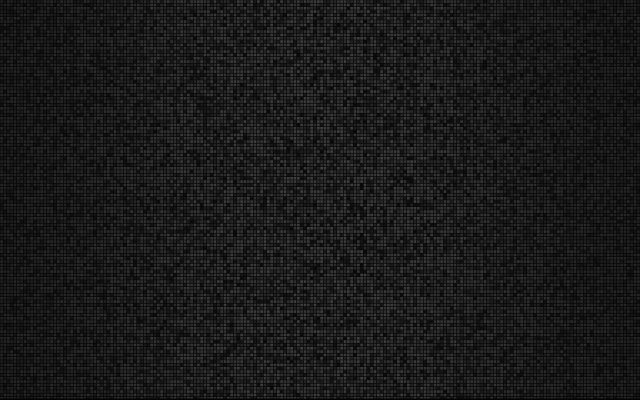
This pattern is drawn by a Shadertoy shader. Its source:

```glsl
// A wall of small charcoal mosaic tiles, 192 across and 120 down, in near-black grout.
// Each square tile takes a hashed grey and a faint bevel; the wall dims to both sides.
// A grid of sub-samples per pixel keeps the fine lines smooth at any canvas size.

const float ROWS = 120.0;
const float GROUT_WIDTH = 0.19;      // share of one tile pitch
const float BASE_STRIP = 0.004;      // dark strip at the foot, share of the height
const int SAMPLES = 4;               // sub-samples per pixel side

const vec3 GROUT = vec3(0.024);
const vec3 BASE_COLOUR = vec3(0.022, 0.012, 0.014);

float hash(vec2 p) {
    vec3 q = fract(vec3(p.xyx) * 0.1031);
    q += dot(q, q.yzx + 33.33);
    return fract((q.x + q.y) * q.z);
}

// Signed distance to a square with slightly rounded corners
float roundedSquare(vec2 p, float halfSize, float radius) {
    vec2 d = abs(p) - halfSize + radius;
    return length(max(d, 0.0)) + min(max(d.x, d.y), 0.0) - radius;
}

// Grey of one tile; the spread of tones narrows towards the sides
float tileTone(vec2 cell, float side) {
    float tone = mix(0.035, 0.235, pow(hash(cell + 7.0), 0.62));
    return mix(tone, 0.145, 0.4 * side);
}

// Light upper edge, shaded lower edge and a soft fall across the face
float bevel(vec2 local) {
    float topEdge = smoothstep(0.24, 0.38, local.y);
    float lowEdge = smoothstep(0.24, 0.38, -local.y);
    return 1.0 + 0.10 * local.y + 0.12 * topEdge - 0.12 * lowEdge;
}

vec3 mosaic(vec2 grid, float side) {
    vec2 cell = floor(grid);
    vec2 local = fract(grid) - 0.5;
    float d = roundedSquare(local, 0.5 - 0.5 * GROUT_WIDTH, 0.06);
    float face = 1.0 - smoothstep(-0.03, 0.03, d);
    return mix(GROUT, vec3(tileTone(cell, side) * bevel(local)), face);
}

vec3 wall(vec2 pos, float aspect) {
    // Broad horizontal falloff with a slight vertical curve
    vec2 centred = vec2(pos.x / aspect, pos.y) * 2.0 - 1.0;
    float side = smoothstep(0.15, 1.1, length(centred * vec2(1.0, 0.25)));
    vec3 colour = mosaic(pos * ROWS, side) * mix(1.04, 0.74, side);
    return mix(BASE_COLOUR, colour, step(BASE_STRIP, pos.y));
}

void mainImage(out vec4 fragColor, in vec2 fragCoord) {
    float aspect = iResolution.x / iResolution.y;
    vec3 sum = vec3(0.0);
    for (int j = 0; j < SAMPLES; j++) {
        for (int i = 0; i < SAMPLES; i++) {
            vec2 offset = (vec2(i, j) + 0.5) / float(SAMPLES) - 0.5;
            sum += wall((fragCoord + offset) / iResolution.y, aspect);
        }
    }
    fragColor = vec4(sum / float(SAMPLES * SAMPLES), 1.0);
}
```
